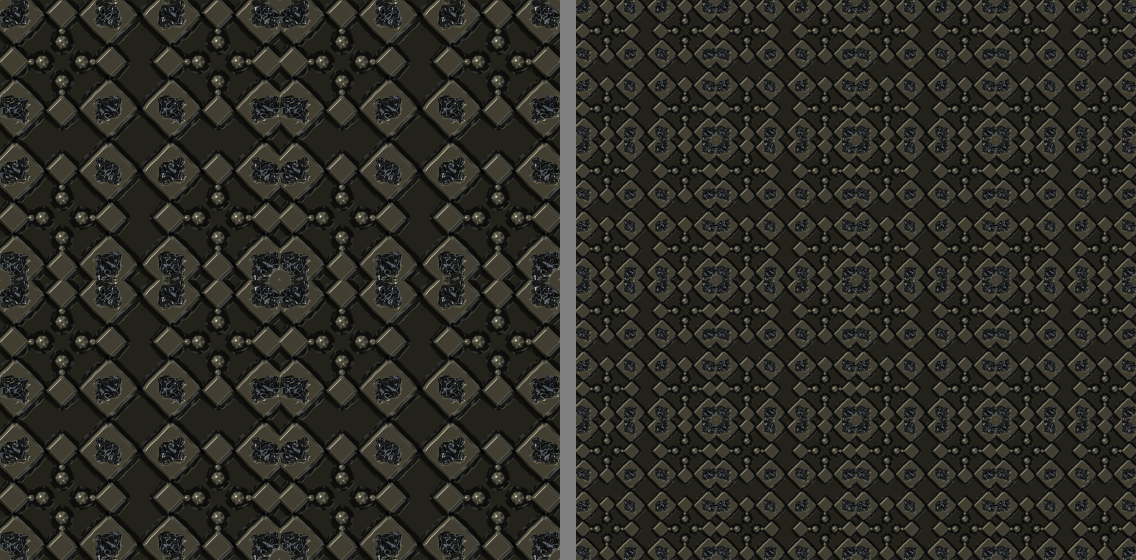
Left, the tile; right, the same tile 2 across and 2 down.
Write a WebGL 2 fragment shader that draws this pattern.

```glsl
#version 300 es
precision highp float;
// Dark embossed metal tile, two by two mirrored repeats: diamond rings with
// rough craters, small rounded squares and clusters of four knobs.
// A folded height field is lit by its slope, with glossy reflections.
uniform vec2 u_resolution;
out vec4 fragColor;

float hash(vec2 p) {
  return fract(sin(dot(p, vec2(127.1, 311.7))) * 43758.5453);
}

float noise(vec2 p) {
  vec2 i = floor(p), f = fract(p);
  f = f * f * (3.0 - 2.0 * f);
  return mix(mix(hash(i), hash(i + vec2(1, 0)), f.x),
             mix(hash(i + vec2(0, 1)), hash(i + vec2(1, 1)), f.x), f.y);
}

float roundBox(vec2 p, float size, float corner) {
  p = abs(p) - size + corner;
  return length(max(p, 0.0)) + min(max(p.x, p.y), 0.0) - corner;
}

float smoothMin(float a, float b, float k) {
  float t = max(k - abs(a - b), 0.0) / k;
  return min(a, b) - t * t * k * 0.25;
}

vec2 turn45(vec2 p) {
  return vec2(p.x + p.y, p.x - p.y) * 0.7071;
}

// Returns height, raised tone, crater amount and cavity shading.
vec4 relief(vec2 pos) {
  // Mirror each repeat, then fold around the knob cluster.
  vec2 p = abs(mod(pos + 192.0, 384.0) - 192.0);
  vec2 q = abs(p - 85.0);
  vec2 r = vec2(max(q.x, q.y), min(q.x, q.y));

  // Diamonds stand above plates, with a groove between them.
  float ring = roundBox(turn45(r - 64.0), 30.5, 8.0) + 2.5 * (noise(r * 0.08) - 0.5);
  float square = roundBox(turn45(r - vec2(67, 0)), 16.5, 5.5);
  float diamond = min(ring, square);
  float knob = length(r - vec2(27, 0));
  float bead = length(r - vec2(42, 0));
  float moat = smoothMin(knob - 13.5, bead - 7.0, 6.0);
  float groove = smoothMin(diamond - 2.5, moat, 7.0) + 2.0 * noise(r * 0.13);
  float plate = smoothstep(0.0, 6.0, groove);
  float tone = smoothstep(1.0, -1.5, diamond);
  float h = 4.5 * plate + 8.0 * smoothstep(2.5, -5.0, diamond);

  // Knobs and beads
  float dome = max(1.0 - knob * knob / 90.0, 0.0);
  float pearl = max(1.0 - bead * bead / 22.0, 0.0);
  h += 8.0 * dome + 4.0 * pearl;
  tone = max(tone, smoothstep(0.0, 0.35, max(dome, pearl)));

  // Slanted craters with ridges, joined across the mirror lines
  vec2 g = (q - 64.0) * (1.0 - 0.2 * step(p, vec2(21.0)));
  g.y += 0.18 * g.x;
  float crater = roundBox(g, 16.5, 6.0) + 8.0 * (noise(q * 0.19 + 3.0) - 0.5);
  float bowl = smoothstep(1.5, -4.5, crater);
  float ridges = cos(turn45(g).y * 0.6) * exp(-dot(g, g) / 90.0);
  h += bowl * (9.0 * noise(q * vec2(0.17, 0.13) + 7.0) + 4.0 * ridges - 12.0);

  // Disc in the middle of each rosette
  float centre = length(p);
  float disc = smoothstep(18.5, 13.5, centre);
  h = mix(h, 10.0, disc) + 2.0 * smoothstep(2.5, 0.0, centre);
  bowl *= 1.0 - disc;
  tone = max(tone * (1.0 - bowl), disc);

  // Dark groove floors, and pits where diamond tips meet
  float pit = min(length(r - vec2(64, 21.5)), length(r - vec2(107, 64)));
  float open = max(max(plate, tone), bowl);
  return vec4(h, tone, bowl, mix(0.4, 1.0, open) * smoothstep(1.5, 6.0, pit));
}

vec3 shade(vec2 pos) {
  vec4 s = relief(pos);
  float e = 0.9;
  vec2 slope = vec2(relief(pos + vec2(e, 0)).x - s.x,
                    relief(pos + vec2(0, e)).x - s.x) / e;
  vec3 n = normalize(vec3(-slope, 1.0));
  vec3 mirror = reflect(vec3(0, 0, -1), n);
  float tilt = 1.0 - n.z;

  // Surface colour, darker on steep walls and lighter on the rims
  vec3 col = mix(vec3(0.135, 0.133, 0.102), vec3(0.255, 0.245, 0.192), s.y);
  col = mix(col, vec3(0.09, 0.095, 0.09), s.z);
  col *= mix(0.2, 1.0, n.z * n.z) * s.w;
  col += s.y * vec3(0.10, 0.10, 0.08) * smoothstep(0.0, 0.06, tilt) * n.z;
  col += s.y * vec3(0.2, 0.19, 0.15) * max(dot(n.xy, vec2(-0.6, 0.8)), 0.0);

  // Glossy lights and bluish streaks
  float key = pow(max(dot(mirror, normalize(vec3(-0.5, 0.65, 0.5))), 0.0), 18.0);
  float fill = pow(max(dot(mirror, normalize(vec3(0.6, -0.6, 0.4))), 0.0), 24.0);
  float streak = smoothstep(0.3, 1.0, sin(mirror.x * 7.0 + mirror.y * 5.0 + 1.0));
  float gloss = mix(0.4, 1.0, max(s.y, s.z));
  col += vec3(0.81, 0.82, 0.80) * key * gloss * 0.85;
  col += vec3(0.52, 0.53, 0.48) * fill * gloss * 0.7;
  col += vec3(0.28, 0.31, 0.35) * streak * smoothstep(0.06, 0.4, tilt) * (0.5 + 0.6 * s.z);
  return col;
}

void main() {
  // Four samples per pixel; the canvas is 768 units across.
  vec3 sum = vec3(0.0);
  for (int i = 0; i < 4; i++) {
    vec2 jitter = vec2(i % 2, i / 2) * 0.5 - 0.25;
    sum += shade((gl_FragCoord.xy + jitter) / u_resolution * 768.0);
  }
  fragColor = vec4(sum / 4.0, 1.0);
}
```
